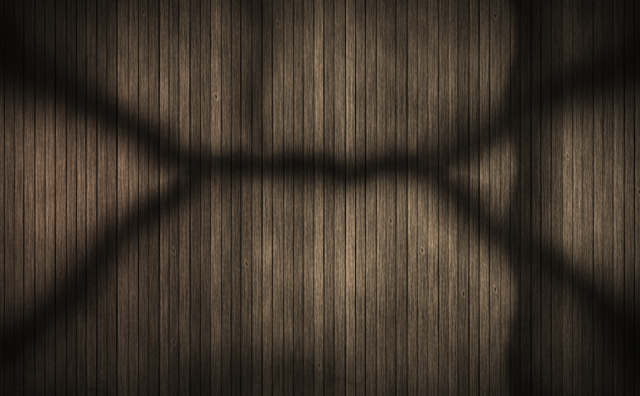
A WebGL 1 fragment shader for this texture:

```glsl
precision highp float;
// Weathered vertical wood planks under soft crossing shadows and warm pools of light.
uniform vec2 u_resolution;

const float PLANK_WIDTH = 0.0261;
const float PLANK_OFFSET = 0.5837;
const vec3 WOOD = vec3(0.60, 0.505, 0.395);
const vec3 RUST = vec3(0.60, 0.47, 0.37);
const float AMBIENT = 0.29;
const float SHADOW_DEPTH = 0.77;
const float GAP_DEPTH = 0.72;
const float KNOT_SPACING = 0.23;
const float KNOT_CHANCE = 0.13;

float hash(vec2 p) {
  return fract(sin(dot(p, vec2(41.3, 289.1))) * 43758.55);
}

// Distance to the nearest scattered cell point.
float cellular(vec2 p) {
  vec2 cell = floor(p);
  float nearest = 2.0;
  for (int j = -1; j <= 1; j++) {
    for (int i = -1; i <= 1; i++) {
      vec2 c = cell + vec2(float(i), float(j));
      vec2 site = c + vec2(hash(c), hash(c + 17.7));
      nearest = min(nearest, length(p - site));
    }
  }
  return nearest;
}

// Layered, rotated sines for broad stains, roughly -1 to 1.
float waves(vec2 p) {
  float sum = 0.0;
  float amp = 0.5;
  for (int i = 0; i < 5; i++) {
    sum += amp * sin(p.x + 1.7 * sin(p.y)) * cos(p.y * 0.8 - 0.6 * p.x);
    p = mat2(1.36, 1.08, -1.08, 1.36) * p + 2.3;
    amp *= 0.72;
  }
  return sum;
}

float glow(vec2 p, vec2 center, vec2 radius) {
  vec2 q = (p - center) / radius;
  return exp(-dot(q, q));
}

// Soft tapered bar from a to b, with a smooth tail.
float bar(vec2 p, vec2 a, vec2 b, float widthA, float widthB) {
  vec2 ab = b - a;
  float t = clamp(dot(p - a, ab) / dot(ab, ab), 0.0, 1.0);
  float d = length(p - a - ab * t) / mix(widthA, widthB, t);
  return exp(-2.6 * d * d);
}

float castShadow(vec2 p) {
  float s = bar(p, vec2(0.47, 0.57), vec2(1.10, 0.575), 0.085, 0.085);
  s = max(s, bar(p, vec2(-0.03, 0.89), vec2(0.49, 0.58), 0.15, 0.085));
  s = max(s, 0.95 * bar(p, vec2(0.48, 0.55), vec2(0.04, 0.14), 0.085, 0.115));
  s = max(s, 0.95 * bar(p, vec2(1.07, 0.585), vec2(1.65, 0.88), 0.09, 0.155));
  s = max(s, 0.95 * bar(p, vec2(1.09, 0.56), vec2(1.65, 0.12), 0.085, 0.14));
  s = max(s, 0.70 * bar(p, vec2(0.655, 1.1), vec2(0.655, 0.58), 0.09, 0.06));
  s = max(s, 0.55 * bar(p, vec2(0.54, 0.03), vec2(0.83, 0.06), 0.17, 0.15));
  // Upright band, crisp on the left and fading to the right
  float upright = smoothstep(1.27, 1.305, p.x) * (1.0 - smoothstep(1.32, 1.43, p.x));
  return 1.0 - (1.0 - s) * (1.0 - 0.85 * upright);
}

float lightPools(vec2 p) {
  float l = AMBIENT;
  l += 0.44 * glow(p, vec2(0.93, 0.36), vec2(0.38, 0.30));
  l += 0.25 * glow(p, vec2(0.86, 0.82), vec2(0.36, 0.24));
  l += 0.31 * glow(p, vec2(0.18, 0.53), vec2(0.28, 0.25));
  l += 0.28 * glow(p, vec2(1.50, 0.52), vec2(0.20, 0.25));
  l += 0.16 * glow(p, vec2(1.23, 0.55), vec2(0.10, 0.22));
  l += 0.17 * glow(p, vec2(0.42, 0.84), vec2(0.15, 0.22));
  return l;
}

void main() {
  vec2 p = gl_FragCoord.xy / u_resolution.y;
  vec2 uv = gl_FragCoord.xy / u_resolution;

  // Slightly uneven planks
  float x = (p.x - PLANK_OFFSET) / PLANK_WIDTH;
  x += 0.04 * sin(x * 2.1) + 0.03 * sin(x * 0.9);
  float id = floor(x);
  float f = x - id;
  float tone = mix(0.80, 1.20, hash(vec2(id, 3.0)));

  // Long fibres, speckle and stains
  float phase = 6.28 * hash(vec2(id, 8.0));
  float bend = sin(p.y * 9.0 + phase) + 0.5 * sin(p.y * 23.0 - phase);
  float fibre = sin(f * 15.0 + bend + phase);
  float streak = cellular(vec2(p.x * 240.0, p.y * 13.0 + phase)) - 0.45;
  float speckle = cellular(p * vec2(210.0, 85.0)) - 0.45;
  float stain = waves(p * 6.0);
  float scratch = exp(-abs(waves(p * 4.0 + 9.0)) * 22.0) * smoothstep(0.0, 0.5, stain);
  float grain = 1.0 + 0.05 * fibre + 0.42 * streak + 0.30 * speckle + 0.20 * stain - 0.22 * scratch;

  // Sparse ringed knots
  float row = p.y / KNOT_SPACING + hash(vec2(id, 5.0));
  float hasKnot = step(1.0 - KNOT_CHANCE, hash(vec2(id, floor(row))));
  vec2 k = vec2((f - 0.5) * PLANK_WIDTH / 0.005, (fract(row) - 0.5) * KNOT_SPACING / 0.011);
  float r = length(k + vec2(0.4 * k.y, 0.0));
  grain += hasKnot * exp(-r * r) * (0.45 * cos(r * 4.5 + 2.4) + 0.05);

  // Thin broken seams with worn bright edges
  float edge = min(f, 1.0 - f) * PLANK_WIDTH;
  float seamId = floor(x + 0.5);
  float seam = 1.0 - smoothstep(0.0004, 0.0030, edge);
  float seamBreak = 0.85 + 0.15 * sin(p.y * 14.0 + seamId * 2.4);
  float seamDepth = GAP_DEPTH * seamBreak * mix(0.45, 1.25, hash(vec2(seamId, 12.0)));
  float worn = exp(-pow((f - 0.2) / 0.08, 2.0)) * hash(vec2(id, 21.0));
  float surface = tone * (grain + 0.28 * worn) * (1.0 - seamDepth * seam);

  // Lighting and vignette, with slightly ragged shadow outlines
  vec2 v = uv - 0.5;
  float vignette = 1.0 - 0.70 * smoothstep(0.12, 0.50, dot(v, v));
  vec2 ragged = p + 0.012 * vec2(sin(p.y * 19.0), sin(p.x * 17.0 + 2.0 * stain));
  float light = lightPools(p) * vignette * (1.0 - SHADOW_DEPTH * castShadow(ragged));
  vec3 wood = mix(WOOD, RUST, glow(p, vec2(0.15, 0.5), vec2(0.35, 0.4)));
  gl_FragColor = vec4(clamp(wood * max(surface, 0.0) * light * 1.18 + 0.018, 0.0, 1.0), 1.0);
}
```
